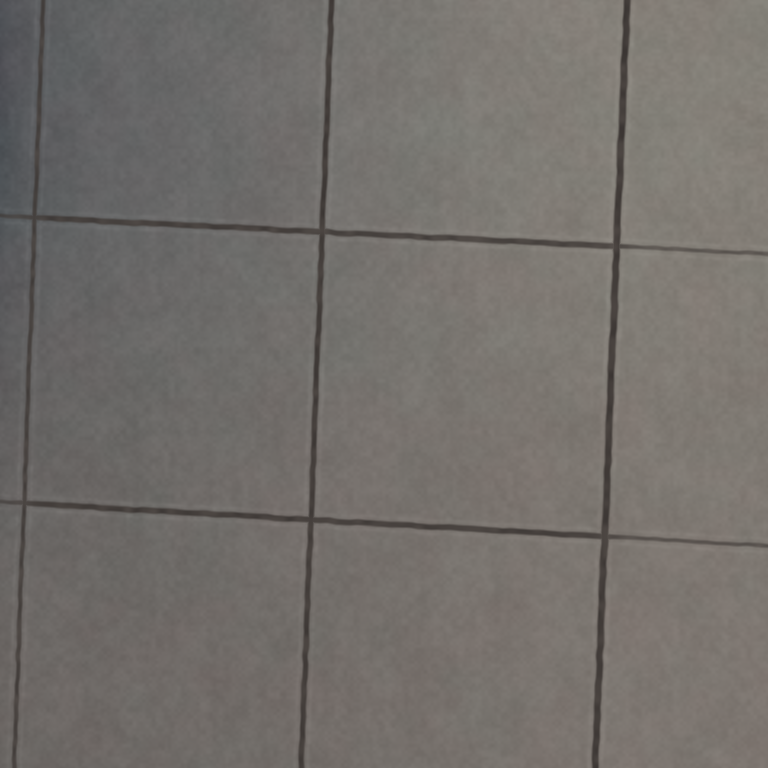
Give the GLSL for this texture, as a three.js fragment shader.

```glsl
varying vec2 vUv;

float hash(vec2 p) {
  return fract(sin(dot(p, vec2(127.1, 311.7))) * 43758.5453);
}

float noise(vec2 p) {
  vec2 i = floor(p);
  vec2 f = fract(p);
  f = f * f * (3.0 - 2.0 * f);
  return mix(mix(hash(i), hash(i + vec2(1.0, 0.0)), f.x),
             mix(hash(i + vec2(0.0, 1.0)), hash(i + vec2(1.0, 1.0)), f.x), f.y);
}

float fbm(vec2 p) {
  float sum = 0.0;
  float weight = 0.5;
  for (int i = 0; i < 4; i++) {
    sum += weight * noise(p);
    p = p * 2.03 + 17.3;
    weight *= 0.55;
  }
  return sum;
}

// Tilted tile coordinates with a slight perspective; joints lie on whole numbers
vec2 tileGrid(vec2 p) {
  float across = p.x - 0.0182 - p.y * (0.0378 + 0.005 * p.x);
  float up = p.y - 0.3464 + 0.0573 * p.x;
  return vec2(across * (2.7074 - 0.0841 * across), up / (0.3724 + 0.0078 * p.x));
}

// Soft joint profile: 1 in the core, 0 outside
float joint(float dist, float halfWidth) {
  return 1.0 - smoothstep(halfWidth - 0.002, halfWidth + 0.002, dist);
}

void main() {
  vec2 p = vUv;

  // Small ripples along the joints
  vec2 ripple = vec2(noise(vec2(p.y * 75.0, 3.0)), noise(vec2(p.x * 75.0, 9.0))) - 0.5;
  vec2 grid = tileGrid(p + ripple * 0.0016);
  vec2 tile = floor(grid);
  vec2 nearest = floor(grid + 0.5);
  vec2 dist = abs(grid - nearest) * vec2(0.379, 0.376);

  // Uneven daylight: cool and dim on the left, warm toward the bottom
  vec3 surface = mix(vec3(0.418, 0.402, 0.390), vec3(0.490, 0.462, 0.440), smoothstep(-0.1, 1.0, p.x));
  vec3 upper = mix(vec3(0.408, 0.407, 0.405), vec3(0.520, 0.502, 0.472), smoothstep(-0.05, 0.95, p.x));
  surface = mix(surface, upper, smoothstep(0.0, 0.95, p.y));
  surface -= vec3(0.10, 0.088, 0.070) * exp(-p.x * 17.0) * smoothstep(0.1, 1.0, p.y);
  surface -= vec3(0.022, 0.018, 0.010) * exp(-15.0 * dot(p - vec2(0.17, 0.82), p - vec2(0.17, 0.82)));

  // Tone per tile, cloudy mottling and fine grain
  surface += 0.008 * (hash(tile + 4.0) - 0.5);
  surface += 0.036 * (fbm(p * vec2(24.0, 18.0)) - 0.48);
  surface += 0.026 * (noise(p * vec2(125.0, 105.0)) - 0.5);
  surface += 0.018 * (noise(p * 240.0 + 31.0) - 0.5);
  float tint = noise(p * 34.0 + 60.0) + noise(p * 11.0 + 80.0) - 1.0;
  surface += vec3(0.007, -0.004, -0.002) * tint;

  // Joint widths: uprights grow to the right, level ones vary by segment
  float wear = noise(p * 90.0 + 12.0);
  float upright = joint(dist.x, mix(0.0028, 0.0046, p.x) + 0.0008 * (wear - 0.5));
  float edgeFade = smoothstep(-0.1, 0.1, grid.x) * (1.0 - smoothstep(1.95, 2.1, grid.x));
  float level = joint(dist.y, mix(0.0025, 0.0037, edgeFade) + 0.0008 * (wear - 0.5));
  upright *= 0.86 + 0.14 * smoothstep(0.0, 0.5, p.x);
  level *= mix(0.68, 0.95, edgeFade) - 0.12 * hash(vec2(tile.x, nearest.y));

  // Faint pale rims beside the joints
  vec2 rim = exp(-pow((dist - 0.0085) / 0.0026, vec2(2.0)));
  surface += 0.020 * max(rim.x, rim.y) * (0.5 + wear);

  vec3 groove = mix(vec3(0.225, 0.205, 0.195), vec3(0.300, 0.275, 0.260), wear);
  vec3 color = mix(surface, groove, max(upright, level));
  gl_FragColor = vec4(color, 1.0);
}
```
